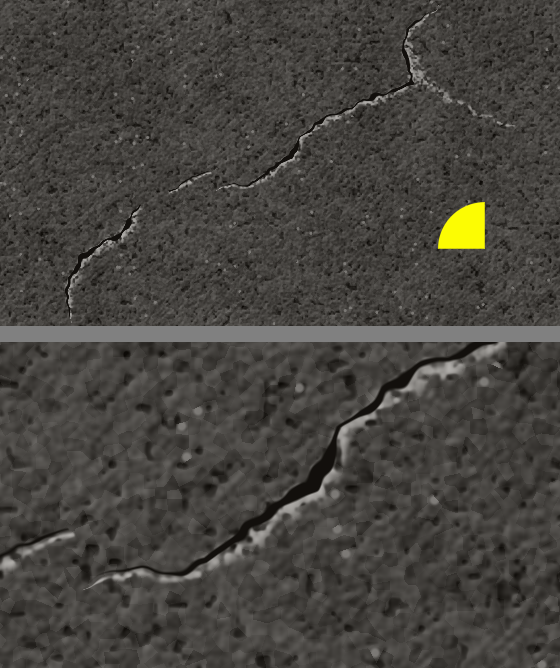
Top: the whole. Bottom: its middle third, enlarged.
This texture is drawn by a Shadertoy shader. Its source:

```glsl
// Dark, coarse asphalt in raking light, with a broken diagonal crack, pale
// dust along its rim and a flat yellow quarter disc. Relief comes from wrapped
// value noise, stones from wrapped cells, cracks from noise-bent segments.

#define TILE vec2(12.0 / 7.0, 1.0)
#define CELLS vec2(12.0, 7.0)
#define BASE_TONE 0.262
#define RELIEF 0.25
#define STONE_CONTRAST 0.085
#define SPECK_SHARE 0.014
#define LIGHT_STEP vec2(-0.0026, 0.0034)
#define CRACK_BEND 0.016
#define DUST_TONE 0.60
#define DISC_CORNER vec2(1.484, 0.237)
#define DISC_RADIUS 0.143
#define YELLOW vec3(0.99, 0.99, 0.01)

// Main crack: position and half width; zero width at both sides of the gap.
const int KNOTS = 15;
const int GAP = 9;
const vec3 PATH[KNOTS] = vec3[KNOTS](
    vec3(1.339, 0.985, 0.000), vec3(1.241, 0.906, 0.004),
    vec3(1.243, 0.844, 0.005), vec3(1.263, 0.743, 0.006),
    vec3(1.094, 0.683, 0.004), vec3(0.960, 0.616, 0.005),
    vec3(0.911, 0.576, 0.004), vec3(0.884, 0.518, 0.006),
    vec3(0.781, 0.446, 0.004), vec3(0.652, 0.415, 0.000),
    vec3(0.424, 0.371, 0.003), vec3(0.384, 0.295, 0.009),
    vec3(0.246, 0.201, 0.006), vec3(0.205, 0.141, 0.009),
    vec3(0.212, 0.015, 0.000));

float hash(vec2 c) {
    return fract(sin(dot(c, vec2(127.1, 311.7))) * 43758.5453);
}

// Value noise that wraps with the tile; density is a whole number.
float noise(vec2 p, float density) {
    vec2 count = CELLS * density;
    vec2 g = p / TILE * count;
    vec2 i = floor(g), f = g - i;
    f = f * f * (3.0 - 2.0 * f);
    vec2 a = mod(i, count), b = mod(i + 1.0, count);
    vec2 seed = vec2(density * 1.7);
    return mix(mix(hash(a + seed), hash(vec2(b.x, a.y) + seed), f.x),
               mix(hash(vec2(a.x, b.y) + seed), hash(b + seed), f.x), f.y);
}

float height(vec2 p) {
    return 0.55 * noise(p, 10.0) + 0.45 * noise(p, 19.0);
}

// Nearest stone: distance in cells and a random value for that stone.
vec2 stone(vec2 p, float density) {
    vec2 count = CELLS * density;
    vec2 g = p / TILE * count;
    vec2 i = floor(g);
    vec2 best = vec2(9.0, 0.0);
    for (int y = -1; y <= 1; y++)
    for (int x = -1; x <= 1; x++) {
        vec2 c = i + vec2(x, y);
        vec2 w = mod(c, count);
        float d = length(c + vec2(hash(w + 3.1), hash(w + 7.7)) - g);
        if (d < best.x) best = vec2(d, hash(w + 13.3));
    }
    return best;
}

// Keeps the nearer of a stored (distance, half width) and a tapered segment.
vec2 nearer(vec2 best, vec2 p, vec3 a, vec3 b) {
    vec2 ab = b.xy - a.xy;
    vec2 q = p - 0.5 * (a.xy + b.xy);
    q += 0.5 * ab - TILE * floor(q / TILE + 0.5);
    float t = clamp(dot(q, ab) / dot(ab, ab), 0.0, 1.0);
    vec2 hit = vec2(length(q - ab * t), mix(a.z, b.z, t));
    return hit.x - hit.y < best.x - best.y ? hit : best;
}

vec2 crack(vec2 p) {
    vec2 best = vec2(9.0, 0.0);
    for (int k = 0; k < KNOTS - 1; k++)
        if (k != GAP) best = nearer(best, p, PATH[k], PATH[k + 1]);
    return nearer(best, p, vec3(0.643, 0.478, 0.001), vec3(0.513, 0.415, 0.003));
}

// Dust-only side branch and the crumbled patch where it starts.
vec2 branch(vec2 p) {
    vec3 fork = vec3(1.285, 0.755, 0.018), bend = vec3(1.38, 0.69, 0.009);
    vec2 best = nearer(vec2(9.0, 0.0), p, vec3(1.26, 0.85, 0.012), fork);
    best = nearer(best, p, fork, bend);
    return nearer(best, p, bend, vec3(1.57, 0.606, 0.004));
}

void mainImage(out vec4 fragColor, in vec2 fragCoord) {
    vec2 p = fragCoord / iResolution.xy * TILE;
    float pixel = 1.0 / iResolution.y;

    // Asphalt: lit relief, stone tones, pits, specks and broad stains.
    float fine = noise(p, 24.0);
    vec2 grain = stone(p, 11.0);
    float tone = BASE_TONE + RELIEF * (height(p) - height(p + LIGHT_STEP));
    tone += STONE_CONTRAST * (grain.y - 0.5) + 0.07 * (fine - 0.5);
    tone += 0.05 * (noise(p, 1.0) - 0.5) + 0.03 * (noise(p, 3.0) - 0.5);
    tone -= 0.13 * smoothstep(0.36, 0.16, height(p + LIGHT_STEP * 0.5));
    float speck = step(1.0 - SPECK_SHARE, grain.y) * smoothstep(0.5, 0.2, grain.x);
    tone = mix(tone, 0.52, 0.8 * speck);

    // Cracks: bent path, pale crumbs on the lower right rim, dark core.
    vec2 bend = vec2(noise(p, 3.0), noise(p, 4.0)) - 0.5;
    bend += 0.5 * (vec2(noise(p, 8.0), noise(p, 9.0)) - 0.5);
    vec2 q = p + CRACK_BEND * bend;
    vec2 core = crack(q);
    vec2 rim = crack(q + vec2(-0.005, 0.005));
    vec2 side = branch(q);
    float dust = smoothstep(4.0 * rim.y + 0.001, 0.0, rim.x);
    dust = max(dust, 0.8 * smoothstep(1.8 * side.y, 0.0, side.x));
    float crumbs = smoothstep(0.42, 0.8, 0.55 * noise(p, 17.0) + 0.45 * fine + 0.2 * dust);
    tone = mix(tone, DUST_TONE + 0.2 * (fine - 0.5), dust * crumbs);
    float width = core.y * (0.25 + 1.0 * noise(p, 6.0));
    float dark = smoothstep(0.0018, -0.0012, core.x - width);
    tone = mix(tone, 0.06, dark * smoothstep(0.0, 0.0015, core.y));

    vec3 color = max(vec3(tone), 0.04) + vec3(0.010, 0.0, -0.014);

    // Quarter disc with its square corner at the lower right.
    vec2 d = p - DISC_CORNER;
    float edge = max(length(d) - DISC_RADIUS, max(d.x, -d.y));
    color = mix(color, YELLOW, smoothstep(0.7 * pixel, -0.7 * pixel, edge));
    fragColor = vec4(color, 1.0);
}
```
